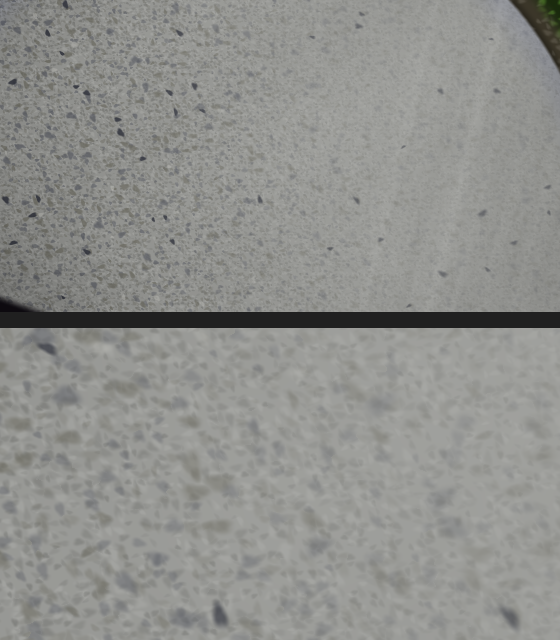
Top: the whole. Bottom: its middle third, enlarged.
Write a Shadertoy shader that draws this texture.

```glsl
// A worn concrete slab with a curved rim, seen close up: layers of cellular
// pebbles that soften to the right, faint trowel streaks made from sines,
// a strip of soil and grass behind the rim and a dark lower left corner.

const vec3 CEMENT = vec3(0.595, 0.598, 0.585);
const vec3 SAND   = vec3(0.43, 0.425, 0.385);
const vec3 SLATE  = vec3(0.36, 0.37, 0.40);
const vec3 FLINT  = vec3(0.19, 0.20, 0.24);
const vec3 CHALK  = vec3(0.72, 0.72, 0.70);
const vec3 SOIL   = vec3(0.23, 0.21, 0.16);
const vec3 GRASS  = vec3(0.20, 0.33, 0.10);
const vec3 SHADOW = vec3(0.05, 0.04, 0.06);

vec3 hash3(vec2 cell, float seed) {
    vec3 p = fract(vec3(cell.xyx + seed * 7.31) * vec3(0.1031, 0.1030, 0.0973));
    p += dot(p, p.yxz + 33.33);
    return fract((p.xxy + p.yzz) * p.zyx);
}

vec2 rotate(vec2 p, float angle) {
    float c = cos(angle), s = sin(angle);
    return vec2(c * p.x + s * p.y, c * p.y - s * p.x);
}

float bell(float x, float width) {
    return exp(-x * x / (width * width));
}

// Scattered irregular ellipses: x is coverage, y is a random tint per stone.
vec2 pebbles(vec2 p, float size, float density, float radius, float soft, float seed) {
    vec2 g = p / size, cell = floor(g), result = vec2(0.0);
    for (int j = -1; j <= 1; j++)
    for (int i = -1; i <= 1; i++) {
        vec2 id = cell + vec2(i, j);
        vec3 place = hash3(id, seed), look = hash3(id, seed + 5.0);
        vec2 d = rotate(g - id - 0.15 - 0.7 * place.xy, 0.6 - 2.0 * look.x);
        float r = radius * mix(0.55, 1.2, look.y);
        d /= r * vec2(1.35, 0.6 + 0.35 * look.z);
        float angle = atan(d.y, d.x);
        float edge = length(d) + 0.14 * sin(3.0 * angle + 6.3 * look.z);
        float cover = 1.0 - smoothstep(1.0 - soft, 1.0 + soft, edge);
        cover *= step(place.z, density);
        if (cover > result.x) result = vec2(cover, look.z);
    }
    return result;
}

// Smooth large-scale unevenness from crossed sines, about -1 to 1.
float mottling(vec2 p) {
    return 0.5 * sin(5.1 * p.x + 2.0 * sin(3.7 * p.y))
         + 0.3 * sin(11.0 * p.y - 6.0 * p.x + 1.3)
         + 0.2 * sin(23.0 * p.x + 17.0 * p.y + 2.0 * sin(9.0 * p.y));
}

float trowelStreaks(vec2 p) {
    float s = p.x - 0.27 * p.y + 0.025 * p.y * p.y;
    float fine = 0.5 * sin(58.0 * s) + 0.3 * sin(131.0 * s + 1.0) + 0.2 * sin(223.0 * s);
    float bands = bell(s - 1.37, 0.018) + 0.7 * bell(s - 1.15, 0.022);
    return smoothstep(0.85, 1.3, s) * (0.011 * fine + 0.035 * bands);
}

vec3 concrete(vec2 p, float blur) {
    float wear = 1.0 - blur;
    float soft = mix(0.35, 0.75, blur);
    vec3 color = CEMENT + 0.012 * mottling(p) + trowelStreaks(p);

    // Fine grit, dark and light
    vec2 grit = pebbles(p, 0.0105, 0.7, 0.42, 0.6, 1.0);
    vec2 glint = pebbles(p, 0.013, 0.5, 0.36, 0.6, 2.0);
    color -= grit.x * mix(0.075, 0.024, blur) * (0.4 + grit.y);
    color += glint.x * mix(0.045, 0.016, blur);

    // Medium and larger exposed stones
    vec2 small = pebbles(p, 0.018, 0.6, 0.33, soft, 3.0);
    vec2 large = pebbles(p, 0.034, 0.33, 0.27, soft, 4.0);
    color = mix(color, mix(SAND, SLATE, step(0.7, small.y)),
                small.x * mix(0.6, 0.13, blur) * (0.35 + 0.65 * small.y));
    color = mix(color, mix(SAND, SLATE, step(0.65, large.y)),
                large.x * mix(0.7, 0.17, blur));

    // Rare dark flints and pale chips
    vec2 chip = pebbles(p, 0.075, 0.09, 0.10, soft, 6.0);
    vec2 flint = pebbles(p, 0.085, 0.07 + 0.14 * wear, 0.105, soft, 8.0);
    color = mix(color, CHALK, 0.7 * chip.x * wear);
    return mix(color, FLINT, flint.x * mix(0.85, 0.45, blur));
}

vec3 verge(vec2 p, float beyondRim) {
    vec2 blades = pebbles(rotate(p, 0.7), 0.035, 0.85, 0.42, 0.7, 10.0);
    vec2 crumbs = pebbles(p, 0.022, 0.6, 0.4, 0.7, 11.0);
    float green = smoothstep(0.035, 0.10, beyondRim);
    vec3 color = mix(SOIL + 0.09 * crumbs.x, GRASS * (0.5 + 0.8 * blades.x), green);
    return color * mix(0.7, 1.0, smoothstep(0.0, 0.03, beyondRim));
}

void mainImage(out vec4 fragColor, in vec2 fragCoord) {
    vec2 p = fragCoord / iResolution.y;
    p.x += 0.5 * (1.79 - iResolution.x / iResolution.y);
    float blur = smoothstep(0.25, 1.45, p.x + 0.12 * p.y);
    vec3 color = concrete(p, blur);

    // Uneven light: dim at the left and lower corners
    vec2 away = (p - vec2(1.08, 0.62)) * vec2(0.8, 0.75);
    color *= 1.035 - 0.20 * dot(away, away);
    color *= 1.0 - 0.10 * smoothstep(0.45, 0.0, length(p * vec2(0.8, 1.0)));

    // Curved rim with the verge behind it
    float beyondRim = length(p - vec2(0.81, 0.254)) - 1.108;
    color = mix(color, color * vec3(0.95, 0.96, 1.02), smoothstep(-0.12, 0.0, beyondRim));
    color = mix(color, verge(p, beyondRim), smoothstep(-0.007, 0.007, beyondRim));

    // Out-of-focus dark corner
    float corner = p.y + 0.36 * p.x - 0.045;
    color = mix(SHADOW, color, smoothstep(-0.018, 0.018, corner));
    fragColor = vec4(color, 1.0);
}
```
